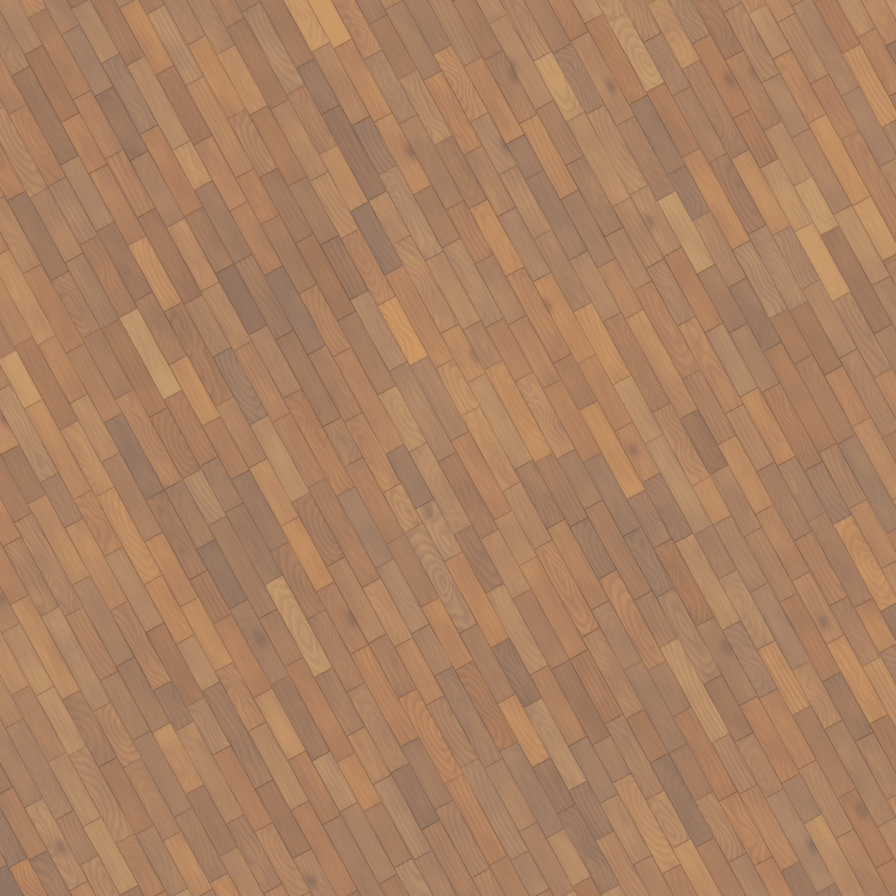
Give the GLSL for this texture, as a Shadertoy shader.

```glsl
// Weathered wood parquet: narrow planks laid in slanted, randomly staggered rows.
// Each plank gets a hashed tone and a grain of growth rings cut at an angle,
// then fibres, knots, broad stains and thin seams are added; 2x2 supersampled.

const float TILT = 0.498;            // plank lean from vertical, radians
const float PLANK_WIDTH = 0.0236;    // in canvas units
const float PLANK_RATIO = 3.7;       // mean length over width
const float END_JITTER = 0.5;        // random shift of plank ends, in lengths
const float SEAM_WIDTH = 0.0009;     // in canvas units
const float SEAM_DEPTH = 0.17;
const float TONE_SPREAD = 0.85;
const float BRIGHT_SHARE = 0.06;     // share of conspicuously pale planks
const float KNOT_SHARE = 0.04;
const float RING_DENSITY = 4.6;      // growth rings per plank width
const float STAIN_AMOUNT = 0.34;
const vec3 DARK_WOOD  = vec3(0.575, 0.450, 0.370);
const vec3 MID_WOOD   = vec3(0.677, 0.510, 0.388);
const vec3 LIGHT_WOOD = vec3(0.785, 0.602, 0.416);
const vec3 WARM_SHIFT = vec3(0.030, -0.010, -0.035);

float hash(vec2 p) {
    return fract(sin(dot(p, vec2(127.1, 311.7))) * 43758.5453);
}

float noise(vec2 p) {
    vec2 cell = floor(p), f = fract(p);
    f = f * f * (3.0 - 2.0 * f);
    return mix(mix(hash(cell), hash(cell + vec2(1, 0)), f.x),
               mix(hash(cell + vec2(0, 1)), hash(cell + vec2(1, 1)), f.x), f.y);
}

// Position of the lower end of a plank, in plank lengths
float plankEnd(vec2 id) {
    return id.y + END_JITTER * hash(id + 0.37);
}

vec3 woodColor(float tone, float warmth) {
    float t = 2.0 * clamp(tone, 0.0, 1.0);
    vec3 base = mix(mix(DARK_WOOD, MID_WOOD, min(t, 1.0)), LIGHT_WOOD, max(t - 1.0, 0.0));
    return base + WARM_SHIFT * warmth;
}

// Tone offset from rings, fibres and knots; p is in plank widths from the centre
float grain(vec2 p, vec2 id) {
    vec2 seed = 40.0 * vec2(hash(id + 3.1), hash(id + 5.7));

    // A sparse knot bends the rings around itself
    vec2 knotPos = vec2(hash(id + 7.3) - 0.5, 2.0 * hash(id + 8.9) - 1.0);
    vec2 toKnot = (p - knotPos) * vec2(1.0, 0.6);
    float knot = step(1.0 - KNOT_SHARE, hash(id + 9.4)) * exp(-18.0 * dot(toKnot, toKnot));

    // Slanted cut through a tree trunk: arches near its axis, stripes far away
    float offset = 2.2 * (hash(id + 11.2) - 0.5);
    float slope = 0.9 * (hash(id + 12.6) - 0.5);
    float depth = 0.6 * (hash(id + 13.8) - 0.5);
    float wobble = 0.32 * (noise(p * vec2(2.0, 0.9) + seed) - 0.5);
    float radius = length(vec2(p.x + offset + wobble, depth + slope * p.y));
    float ring = fract(RING_DENSITY * (radius + wobble) + knot);
    float ringTone = smoothstep(0.0, 0.65, ring) * (1.0 - smoothstep(0.75, 1.0, ring)) - 0.5;
    float strength = mix(0.05, 0.26, pow(hash(id + 15.5), 2.0));

    float fibre = noise(p * vec2(13.0, 1.3) + seed) - 0.5;
    float cloud = noise(p * vec2(1.6, 0.7) + seed.yx) - 0.5;
    float slant = p.x * (hash(id + 17.9) - 0.5);
    return strength * ringTone + 0.16 * fibre + 0.22 * cloud + 0.12 * slant - 0.6 * knot;
}

vec3 parquet(vec2 uv, float pixel) {
    // Plank axes: x across, y along, in plank widths
    float c = cos(TILT), s = sin(TILT);
    vec2 p = vec2(dot(uv, vec2(c, s)), dot(uv, vec2(-s, c))) / PLANK_WIDTH;

    // Locate the plank within its staggered row
    float row = floor(p.x);
    float along = p.y / PLANK_RATIO + 9.0 * hash(vec2(row, 2.3));
    vec2 id = vec2(row, floor(along));
    if (along < plankEnd(id)) id.y -= 1.0;
    float low = plankEnd(id), high = plankEnd(id + vec2(0, 1));
    vec2 local = vec2(p.x - row - 0.5, (along - 0.5 * (low + high)) * PLANK_RATIO);

    // Plank tone, with a few pale ones
    float tone = (hash(id + 19.1) + hash(id + 21.7) + hash(id + 23.3)) / 3.0 - 0.5;
    tone = 0.49 + TONE_SPREAD * tone;
    tone += 0.24 * step(1.0 - BRIGHT_SHARE, hash(id + 27.5));
    tone += grain(local, id);

    // Broad stains running across planks
    float stain = 0.5 * noise(uv * 4.0 + 3.0) + 0.3 * noise(uv * 11.0) + 0.2 * noise(uv * 27.0);
    tone += STAIN_AMOUNT * (stain - 0.5);
    vec3 color = woodColor(tone, hash(id + 29.9) - 0.5);

    // Seams and a faint shade beside them
    float sideGap = 0.5 - abs(local.x);
    float endGap = min(along - low, high - along) * PLANK_RATIO;
    float gap = min(sideGap, endGap) * PLANK_WIDTH;
    float seam = 1.0 - smoothstep(0.0, 0.5 * SEAM_WIDTH + 0.5 * pixel, gap);
    float seamCover = min(1.0, 1.4 * SEAM_WIDTH / pixel);
    color *= 1.0 - SEAM_DEPTH * seam * seamCover * (0.5 + noise(p * 0.8));
    return color * (1.0 - 0.03 * exp(-gap / (2.0 * SEAM_WIDTH)));
}

void mainImage(out vec4 fragColor, in vec2 fragCoord) {
    float pixel = 1.0 / iResolution.y;
    vec3 sum = vec3(0.0);
    for (int i = 0; i < 4; i++) {
        vec2 shift = vec2(i % 2, i / 2) * 0.5 - 0.25;
        sum += parquet((fragCoord + shift) * pixel, pixel);
    }
    fragColor = vec4(sum * 0.25, 1.0);
}
```
